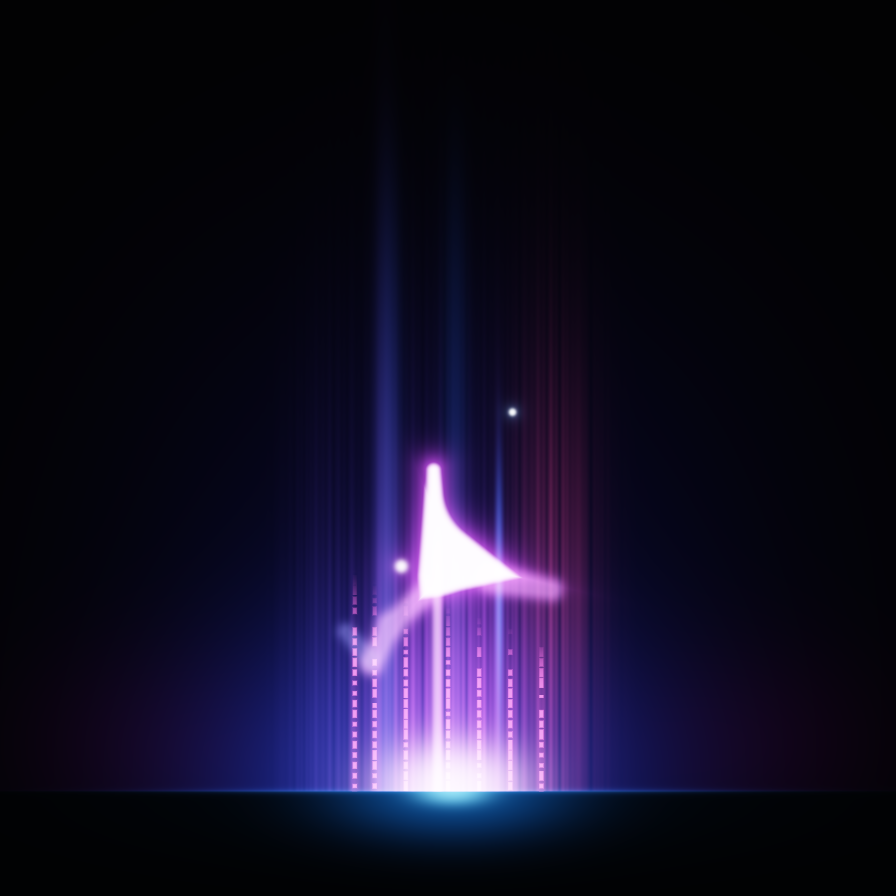
This background is drawn by a Shadertoy shader. Its source:

```glsl
// A column of light rising from a dark horizon: soft sky glows, streaked curtains
// from 1D gradient noise, a white-hot flame from distance functions, dashed
// rising sparks and a cyan pool below. Light is summed, then softly exposed.

#define HORIZON 0.117
#define CENTER_X 0.505
#define EXPOSURE 1.0
#define STREAK_SCALE 75.0
#define DASH_PITCH 0.0115
#define DASH_SPACING 0.0347
#define PINK vec3(1.35, 0.34, 1.75)
#define VIOLET vec3(0.34, 0.22, 0.85)
#define BLUE vec3(0.12, 0.24, 1.05)
#define CYAN vec3(0.05, 0.36, 0.85)
#define RED vec3(0.55, 0.12, 0.26)

float hash(float n) { return fract(sin(n * 127.1) * 43758.5); }

float gradientNoise(float x) {
    float i = floor(x), f = fract(x);
    float a = (hash(i) * 2.0 - 1.0) * f;
    float b = (hash(i + 1.0) * 2.0 - 1.0) * (f - 1.0);
    return mix(a, b, f * f * f * (f * (f * 6.0 - 15.0) + 10.0));
}

// Gaussian falloffs in one and two dimensions
float bell(float d, float width) { d /= width; return exp(-d * d); }
float blob(vec2 d, vec2 size) { d /= size; return exp(-dot(d, d)); }

// Capsule whose radius runs from ra at a to rb at b
float capsule(vec2 p, vec2 a, vec2 b, float ra, float rb) {
    vec2 ab = b - a;
    float t = clamp(dot(p - a, ab) / dot(ab, ab), 0.0, 1.0);
    return length(p - a - ab * t) - mix(ra, rb, t);
}

float edgeSide(vec2 p, vec2 a, vec2 b) {
    vec2 e = normalize(b - a);
    return dot(p - a, vec2(-e.y, e.x));
}

float smoothMin(float a, float b, float k) {
    float h = max(k - abs(a - b), 0.0) / k;
    return min(a, b) - h * h * k * 0.25;
}

vec3 sky(vec2 p) {
    vec3 c = vec3(0.008, 0.007, 0.012);
    c += vec3(0.022, 0.022, 0.15) * blob(p - vec2(0.5, 0.32), vec2(0.33, 0.36));
    c += BLUE * 0.9 * blob(p - vec2(0.48, HORIZON), vec2(0.21, 0.17));
    vec2 side = vec2(abs(p.x - 0.5) - 0.33, p.y - 0.17);
    return c + vec3(0.055, 0.0, 0.04) * blob(side, vec2(0.15, 0.11));
}

vec3 curtains(float x, float h) {
    float fine = gradientNoise(x * STREAK_SCALE * 2.7);
    float streak = max(0.65 + 0.9 * gradientNoise(x * STREAK_SCALE) + 0.7 * fine, 0.0);
    float fade = bell(h, 0.36);
    vec3 c = PINK * 1.15 * streak * bell(x - 0.508, 0.075) * smoothstep(0.34, 0.02, h);
    c += VIOLET * 0.55 * streak * bell(x - 0.49, 0.085) * fade;
    c += RED * streak * bell(x - 0.615, 0.045) * bell(h - 0.16, 0.27);
    c += VIOLET * 0.4 * streak * bell(x - 0.36, 0.035) * bell(h, 0.32);
    // Tall blue shafts and their brighter lower parts
    float shafts = bell(x - 0.434, 0.014) + bell(x - 0.508, 0.013);
    c += vec3(0.02, 0.075, 0.2) * shafts * smoothstep(0.83, 0.35, h);
    c += VIOLET * bell(x - 0.43, 0.012) * bell(h, 0.4);
    // Narrow cores
    c += vec3(0.25, 0.5, 1.6) * bell(x - 0.557, 0.004) * bell(h - 0.2, 0.13);
    c += vec3(1.5, 1.0, 1.7) * bell(x - 0.488, 0.005) * smoothstep(0.32, 0.2, h);
    return c;
}

vec3 flame(vec2 p) {
    vec2 top = vec2(0.486, 0.425), tip = vec2(0.57, 0.358), root = vec2(0.474, 0.337);
    float body = max(edgeSide(p, top, tip), max(edgeSide(p, tip, root), edgeSide(p, root, top)));
    float spire = capsule(p, vec2(0.484, 0.475), vec2(0.487, 0.36), 0.003, 0.011);
    float d = smoothMin(body, spire, 0.02);
    vec3 c = vec3(4.0) * smoothstep(0.007, -0.004, d);
    c += PINK * 1.2 * exp(-max(d, 0.0) / 0.010);
    // Soft arms sweeping to both sides
    float right = capsule(p, vec2(0.55, 0.354), vec2(0.615, 0.342), 0.008, 0.003);
    float left = capsule(p, root, vec2(0.436, 0.302), 0.004, 0.003);
    left = smoothMin(left, capsule(p, vec2(0.436, 0.302), vec2(0.415, 0.26), 0.003, 0.004), 0.012);
    float wisp = capsule(p, vec2(0.413, 0.265), vec2(0.386, 0.295), 0.003, 0.001);
    c += vec3(1.0, 0.5, 1.2) * bell(max(right, 0.0), 0.010);
    c += vec3(1.1, 0.65, 1.3) * bell(max(left, 0.0), 0.010);
    return c + vec3(0.3, 0.3, 0.65) * bell(max(wisp, 0.0), 0.009);
}

vec3 dashes(vec2 p, float h) {
    float px = 1.0 / iResolution.y, sum = 0.0;
    for (int i = 0; i < 7; i++) {
        float n = float(i);
        float x = 0.396 + n * DASH_SPACING - (i == 1 || i == 2 ? 0.0125 : 0.0);
        float row = h / DASH_PITCH, cell = floor(row);
        float seed = hash(cell + n * 31.0);
        float size = DASH_PITCH * mix(0.18, 0.5, seed);
        vec2 q = abs(vec2(p.x - x, (fract(row) - 0.5) * DASH_PITCH)) - vec2(0.0022, size);
        float height = 0.25 - 0.012 * n;
        float lit = step(h / height * 0.75, hash(cell * 1.7 + n * 13.0) + 0.3);
        sum += lit * smoothstep(px, -px, max(q.x, q.y)) * smoothstep(height, height * 0.55, h);
        sum += 0.18 * bell(p.x - x, 0.005) * smoothstep(height, 0.0, h);
    }
    return vec3(2.2, 0.65, 1.7) * sum;
}

vec3 spark(vec2 d, float radius, vec3 tint) {
    float r = length(d) / radius;
    return vec3(3.0) * exp(-r * r * 1.5) + tint * exp(-r * 0.8);
}

void mainImage(out vec4 fragColor, in vec2 fragCoord) {
    vec2 p = (fragCoord - 0.5 * iResolution.xy) / iResolution.y + 0.5;
    float h = p.y - HORIZON;
    vec2 base = vec2(p.x - CENTER_X, h);

    // Light above the horizon
    vec3 above = sky(p) + curtains(p.x, h) + flame(p) + dashes(p, h);
    above += spark(p - vec2(0.572, 0.540), 0.004, vec3(0.3, 0.5, 0.8));
    above += spark(p - vec2(0.448, 0.368), 0.007, PINK * 0.6);
    above += vec3(3.5, 2.8, 3.6) * blob(base, vec2(0.065, 0.045));

    // Pool of light on the floor
    vec3 below = vec3(0.005, 0.006, 0.010);
    below += CYAN * blob(base, vec2(0.12, 0.047));
    below += vec3(0.0, 0.022, 0.05) * blob(base, vec2(0.34, 0.075));
    below += vec3(0.8, 1.6, 2.0) * blob(base, vec2(0.035, 0.013));

    float edge = 1.0 / iResolution.y;
    vec3 color = mix(below, above, smoothstep(-edge, edge, h));
    color += vec3(0.12, 0.4, 1.0) * exp(-abs(h) / 0.002) * bell(base.x, 0.24);
    fragColor = vec4(1.0 - exp(-color * EXPOSURE), 1.0);
}
```
